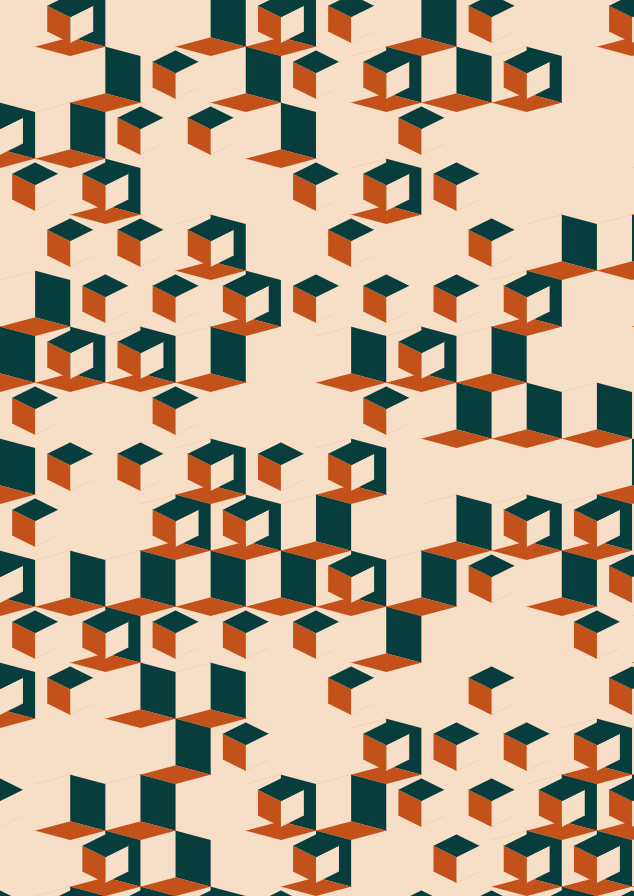
Write a WebGL 1 fragment shader that draws this pattern.

```glsl
precision highp float;
// Tiled isometric rooms and small cubes, scattered at random on cream paper.

uniform vec2 u_resolution;

#define ROWS 16.0          // room rows over the canvas height
#define ROOM_WIDTH 1.254   // all lengths are in row heights
#define ROOM_RISE 0.1667   // half height of a floor rhombus
#define CUBE_HALF vec2(0.41, 0.203)
#define CUBE_DROP 0.46     // height of the cube's side faces
#define CUBE_LIFT 0.73     // cube lid centre above the floor centre
#define ROOM_SHARE 0.45
#define CUBE_SHARE 0.54
#define SEAM_STRENGTH 0.15
#define SEED 17.0

const vec3 CREAM = vec3(0.97, 0.87, 0.78);
const vec3 TEAL = vec3(0.03, 0.24, 0.24);
const vec3 RUST = vec3(0.76, 0.32, 0.10);

vec2 hash22(vec2 p) {
    vec3 v = fract(vec3(p.xyx) * vec3(0.1031, 0.1030, 0.0973));
    v += dot(v, v.yzx + 33.33);
    return fract((v.xx + v.yz) * v.zy);
}

float cross2(vec2 a, vec2 b) {
    return a.x * b.y - a.y * b.x;
}

// Smooth coverage of a parallelogram centred on the origin with edges a and b.
float face(vec2 p, vec2 a, vec2 b, float pixel) {
    float halfArea = 0.5 * abs(cross2(a, b));
    float insideA = (halfArea - abs(cross2(p, a))) / length(a);
    float insideB = (halfArea - abs(cross2(p, b))) / length(b);
    return clamp(min(insideA, insideB) / pixel + 0.5, 0.0, 1.0);
}

// Back wall and floor; the left wall stays the colour of the paper.
vec3 drawRoom(vec3 colour, vec2 p, float pixel) {
    vec2 halfSize = vec2(0.5 * ROOM_WIDTH, ROOM_RISE);
    vec2 rising = halfSize;
    vec2 falling = vec2(halfSize.x, -halfSize.y);
    vec2 upright = vec2(0.0, 1.0 - ROOM_RISE);
    vec2 wallCentre = 0.5 * (halfSize + upright);
    vec2 seamCentre = vec2(-0.5 * halfSize.x, 0.5 * halfSize.y + upright.y);

    float seam = face(p - seamCentre, rising, vec2(0.0, 0.01), pixel);
    colour = mix(colour, RUST, SEAM_STRENGTH * seam);
    colour = mix(colour, TEAL, face(p - wallCentre, falling, upright, pixel));
    return mix(colour, RUST, face(p, rising, falling, pixel));
}

// Solid cube seen from above, p measured from the centre of its lid.
vec3 drawCube(vec3 colour, vec2 p, float pixel) {
    vec2 rising = CUBE_HALF;
    vec2 falling = vec2(CUBE_HALF.x, -CUBE_HALF.y);
    vec2 upright = vec2(0.0, CUBE_DROP);
    vec2 right = 0.5 * (falling - upright);
    vec2 left = vec2(-right.x, right.y);

    float seam = face(p - right + 0.5 * upright, rising, vec2(0.0, 0.01), pixel);
    colour = mix(colour, CREAM, face(p - right, rising, upright, pixel));
    colour = mix(colour, RUST, SEAM_STRENGTH * seam);
    colour = mix(colour, RUST, face(p - left, falling, upright, pixel));
    return mix(colour, TEAL, face(p, rising, falling, pixel));
}

void main() {
    float pixel = ROWS / u_resolution.y;
    vec2 p = gl_FragCoord.xy * pixel;
    vec3 colour = CREAM;

    // Paint the nearby cells of the two staggered rows that overlap here.
    for (int r = 0; r < 2; r++) {
        float row = floor(p.y) - float(r);
        float stagger = 0.5 - 0.5 * mod(row, 2.0);
        float nearest = floor(p.x / ROOM_WIDTH - stagger + 0.5);
        for (int c = -1; c <= 1; c++) {
            float column = nearest + float(c);
            vec2 floorCentre = vec2((column + stagger) * ROOM_WIDTH, row + ROOM_RISE);
            vec2 local = p - floorCentre;
            vec2 chance = hash22(vec2(column, row) + SEED);
            if (chance.x < ROOM_SHARE) colour = drawRoom(colour, local, pixel);
            if (chance.y < CUBE_SHARE) {
                colour = drawCube(colour, local - vec2(0.0, CUBE_LIFT), pixel);
            }
        }
    }
    gl_FragColor = vec4(colour, 1.0);
}
```
